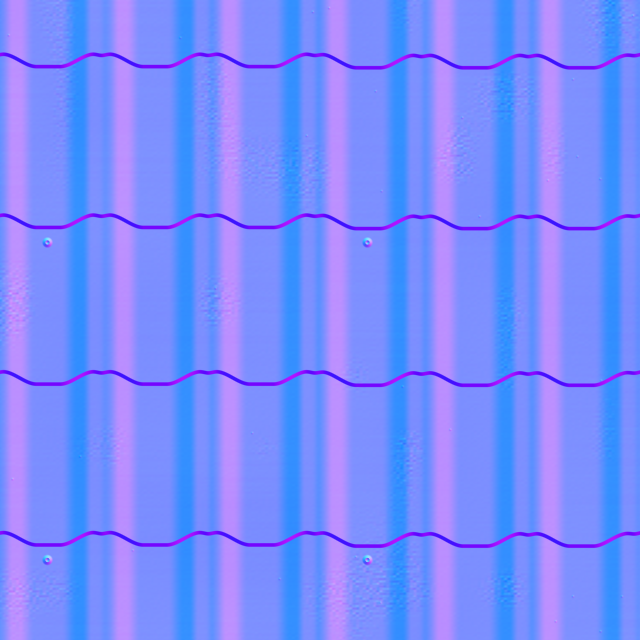
Reproduce this texture map procedurally as a Shadertoy shader.

```glsl
// Normal map of a corrugated tile roof: six waves across, four overlapping rows, screws and light scuffs.

const float COLUMNS = 6.0;
const float ROWS = 4.0;
const float CREST_X = -0.0078;       // centre of the first crest
const float CREST_Y = 0.0833;        // first overlap, measured from the top
const vec4  ROW_SHIFT = vec4(0.0013, 0.0026, -0.0026, -0.0013);
const float PANEL_SAG = 0.0018;      // right panel hangs slightly lower
const float WAVE_DROP = 0.0195;      // crest to valley height of the overlap edge
const float CREST_DIP = 0.002;
const float EDGE_HALF = 0.0024;
const float EDGE_SOFT = 0.0016;
const vec2  SCREW_POS = vec2(0.0742, 0.043);
const float SCREW_RADIUS = 0.0078;
const vec2  FLAT_TILT = vec2(0.487, 0.56);
const float PINK_TILT = 0.245;
const float BLUE_TILT = 0.285;
const float SCUFF = 0.16;
const float STREAK = 0.018;

float hash(vec2 p) {
    vec3 q = fract(p.xyx * 0.1031);
    q += dot(q, q.yzx + 33.33);
    return fract((q.x + q.y) * q.z);
}

float noise(vec2 p) {
    vec2 i = floor(p), f = fract(p);
    f = f * f * (3.0 - 2.0 * f);
    return mix(mix(hash(i), hash(i + vec2(1, 0)), f.x),
               mix(hash(i + vec2(0, 1)), hash(i + vec2(1, 1)), f.x), f.y);
}

// Signed offset from the nearest crest, -0.5 to 0.5 of one wave.
float wavePhase(float x) {
    return fract((x - CREST_X) * COLUMNS + 0.5) - 0.5;
}

// Height of the overlap edge below its crest line.
float overlapEdge(float x) {
    float u = wavePhase(x);
    float wave = WAVE_DROP * smoothstep(0.07, 0.39, abs(u));
    float dip = CREST_DIP * exp(-u * u / 0.0025);
    float panel = smoothstep(0.49, 0.53, x) - smoothstep(0.97, 1.0, x);
    return wave + dip + PANEL_SAG * panel;
}

// Sideways tilt of the corrugation.
float waveTilt(float x) {
    float u = wavePhase(x);
    float column = floor((x - CREST_X) * COLUMNS + 0.5);
    float pink = smoothstep(0.07, 0.17, u) * (1.0 - smoothstep(0.23, 0.37, u));
    float blue = smoothstep(-0.38, -0.23, u) * (1.0 - smoothstep(-0.18, -0.09, u));
    float groove = (u - 0.035) / 0.038;
    float crease = (0.08 + 0.06 * hash(vec2(column, 4.0))) * exp(-groove * groove);
    return PINK_TILT * pink - BLUE_TILT * blue - crease;
}

// Fine bumps gathered in patches, faint streaks and sparse pits.
vec2 wearTilt(vec2 p) {
    vec2 q = p * vec2(190.0, 260.0);
    float h = noise(q);
    vec2 bump = vec2(noise(q + vec2(0.5, 0.0)) - h, noise(q + vec2(0.0, 0.5)) - h);
    float patches = smoothstep(0.68, 0.95, noise(p * vec2(13.0, 9.0) + 3.7));
    vec2 tilt = bump * (SCUFF * patches + 0.012);
    tilt.y += STREAK * (noise(p * vec2(5.0, 230.0)) - 0.5) * noise(p * 8.0);

    vec2 cell = floor(p * 26.0);
    vec2 centre = 0.2 + 0.6 * vec2(hash(cell + 7.1), hash(cell + 19.3));
    vec2 d = (fract(p * 26.0) - centre) / 0.045;
    float present = step(0.95, hash(cell + 41.0));
    return tilt + present * vec2(d.x, -d.y) * 0.22 * exp(-dot(d, d));
}

void mainImage(out vec4 fragColor, in vec2 fragCoord) {
    vec2 p = fragCoord / iResolution.xy;
    p.y = 1.0 - p.y;
    float pixel = 1.0 / iResolution.y;

    // Tile surface
    float row = floor((p.y - CREST_Y) * ROWS + 0.5);
    float y = p.y - CREST_Y - row / ROWS - ROW_SHIFT[int(mod(row, ROWS))];
    vec2 tilt = FLAT_TILT + vec2(waveTilt(p.x), 0.0);
    tilt += 0.02 * (noise(p * vec2(9.0, 6.0)) - 0.5);
    tilt += wearTilt(p);

    // Screws with a rounded rim and a hollow centre, on every other row
    vec2 d = vec2(mod(p.x - SCREW_POS.x + 0.25, 0.5) - 0.25, y - SCREW_POS.y);
    float r = length(d) / SCREW_RADIUS;
    vec2 outward = vec2(d.x, -d.y) / max(length(d), 0.0001);
    float rim = mix(-0.25, 0.33, smoothstep(0.3, 0.55, r)) * smoothstep(0.0, 0.2, r);
    float screw = (1.0 - smoothstep(0.75, 1.0 + pixel / SCREW_RADIUS, r)) * mod(row, 2.0);
    tilt = mix(tilt, vec2(0.5, 0.56) + outward * rim, screw);

    // Steep lip where one row overlaps the next
    float h = 0.001;
    float slope = (overlapEdge(p.x + h) - overlapEdge(p.x - h)) / (2.0 * h);
    vec2 facing = vec2(-slope, -1.0) / sqrt(1.0 + slope * slope);
    float dist = abs(y - overlapEdge(p.x)) * abs(facing.y);
    float soft = max(EDGE_SOFT, pixel);
    float lip = 1.0 - smoothstep(EDGE_HALF - 0.5 * soft, EDGE_HALF + soft, dist);
    vec2 lipTilt = vec2(0.46, 0.5) + facing * vec2(0.48, 0.48);
    tilt = mix(tilt, lipTilt, lip);

    fragColor = vec4(clamp(tilt, 0.0, 1.0), 1.0, 1.0);
}
```
